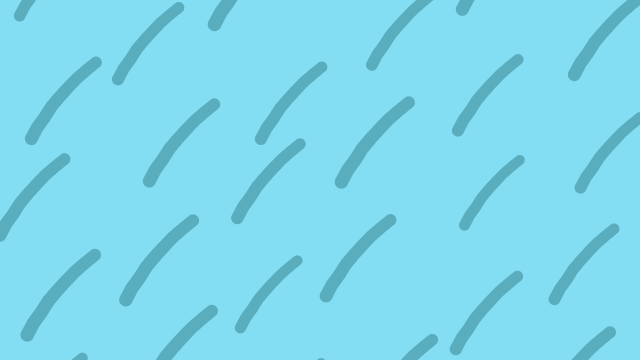
This pattern is drawn by a Shadertoy shader. Its source:

```glsl
// Scattered slanted brush strokes, slightly bowed, on a flat pale blue ground.

const vec3 GROUND = vec3(0.514, 0.871, 0.953);
const vec3 STROKE = vec3(0.353, 0.678, 0.741);

const float CELL = 0.3;                   // grid spacing, in canvas heights
const vec2 JITTER = vec2(0.45, 0.42);     // scatter within a cell
const vec2 SLANT = vec2(0.646, 0.763);    // unit direction of every stroke
const float STROKE_LENGTH = 0.235;
const float STROKE_RADIUS = 0.0143;
const int SEGMENTS = 8;

// Sine-free hash: cell to three values in 0..1
vec3 hash32(vec2 cell) {
    vec3 q = fract(cell.xyx * vec3(0.1031, 0.1030, 0.0973));
    q += dot(q, q.yxz + 33.33);
    return fract((q.xxy + q.yzz) * q.zyx);
}

// Spine of a unit-length stroke: x runs along it, y bows to its left
vec2 spine(float t) {
    float bow = 0.22 * t * (1.0 - t);
    float wobble = 0.006 * sin(19.0 * t) * (1.0 - t);
    return vec2(t - 0.5, bow + wobble - 0.03);
}

// Distance to a segment whose radius changes from ra to rb
float taperedSegment(vec2 p, vec2 a, vec2 b, float ra, float rb) {
    vec2 ab = b - a;
    float h = clamp(dot(p - a, ab) / dot(ab, ab), 0.0, 1.0);
    return length(p - a - ab * h) - mix(ra, rb, h);
}

// Distance to a unit-length stroke, a little heavier at its foot
float strokeDistance(vec2 p, float radius) {
    float d = 1e3;
    for (int i = 0; i < SEGMENTS; i++) {
        float t0 = float(i) / float(SEGMENTS);
        float t1 = float(i + 1) / float(SEGMENTS);
        d = min(d, taperedSegment(p, spine(t0), spine(t1),
                                  radius * mix(1.06, 0.97, t0),
                                  radius * mix(1.06, 0.97, t1)));
    }
    return d;
}

// Nearest stroke on a jittered grid with every other column shifted
float scatteredStrokes(vec2 p) {
    float nearest = 1e3;
    vec2 g = p / CELL;
    float column = floor(g.x);
    for (int i = -1; i <= 1; i++) {
        float x = column + float(i);
        float shift = 0.5 * mod(x, 2.0);
        float row = floor(g.y - shift);
        for (int j = -1; j <= 1; j++) {
            vec2 cell = vec2(x, row + float(j));
            vec3 rnd = hash32(cell + 17.0);
            vec2 centre = cell + 0.5 + vec2(0.0, shift) + (rnd.xy - 0.5) * JITTER;
            float size = STROKE_LENGTH * mix(1.0, 1.26, rnd.z);

            // Rotate into the frame of the stroke
            vec2 q = (p - centre * CELL) / size;
            q = vec2(dot(q, SLANT), dot(q, vec2(-SLANT.y, SLANT.x)));
            float d = strokeDistance(q, STROKE_RADIUS / STROKE_LENGTH);
            nearest = min(nearest, d * size);
        }
    }
    return nearest;
}

void mainImage(out vec4 fragColor, in vec2 fragCoord) {
    vec2 p = fragCoord / iResolution.y;
    float pixel = 1.0 / iResolution.y;
    float cover = clamp(0.5 - scatteredStrokes(p) / pixel, 0.0, 1.0);
    fragColor = vec4(mix(GROUND, STROKE, cover), 1.0);
}
```
